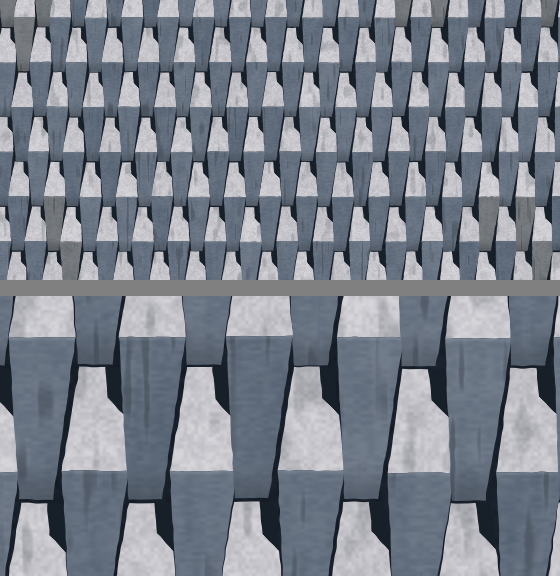
Top: the whole. Bottom: its middle third, enlarged.
Reproduce this pattern procedurally as a Shadertoy shader.

```glsl
// Staggered rows of tapered concrete blocks with sunlit tops and blue-grey fronts.

// Lengths are fractions of the canvas height, measured down from the top.
const float ROW_PITCH = 0.160;
const float FIRST_EDGE = 0.0625;
const float FIRST_CENTER = 0.0872;
const float COLUMN_PITCH = 0.1295;
const float ROW_DRIFT = 0.0052;
const float TOP_DEPTH = 0.1237;
const float FRONT_LENGTH = 0.1930;
const float EDGE_HALF = 0.0398;
const float WALL_HALF = 0.0242;
const float SHADOW_WIDTH = 0.0180;

const vec3 RECESS = vec3(0.09, 0.12, 0.16);
const vec3 FRONT_DEEP = vec3(0.24, 0.27, 0.31);
const vec3 FRONT_DARK = vec3(0.335, 0.385, 0.445);
const vec3 FRONT_PALE = vec3(0.445, 0.485, 0.545);
const vec3 TOP_DULL = vec3(0.62, 0.62, 0.65);
const vec3 TOP_BRIGHT = vec3(0.83, 0.83, 0.85);

float hash(vec2 p) {
    vec3 q = fract(vec3(p.xyx) * 0.1031);
    q += dot(q, q.yzx + 33.33);
    return fract((q.x + q.y) * q.z);
}

float noise(vec2 p) {
    vec2 i = floor(p), f = fract(p);
    f = f * f * (3.0 - 2.0 * f);
    return mix(mix(hash(i), hash(i + vec2(1, 0)), f.x),
               mix(hash(i + vec2(0, 1)), hash(i + vec2(1, 1)), f.x), f.y);
}

// Distance to a quad with level ends; spans hold left and right x.
float taper(vec2 p, vec2 upper, vec2 lower, float yTop, float yBottom) {
    vec2 span = mix(upper, lower, (p.y - yTop) / (yBottom - yTop));
    return max(max(span.x - p.x, p.x - span.y), max(yTop - p.y, p.y - yBottom));
}

float cover(float d, float pixel) {
    return clamp(0.5 - d / pixel, 0.0, 1.0);
}

// Front edge center of a block, with spacing widening slightly to the right.
float blockCenter(float row, float column) {
    float u = column + 0.5 * mod(row, 2.0);
    return FIRST_CENTER + u * (0.1277 + 0.00013 * u) - ROW_DRIFT * row;
}

vec3 topColor(vec2 p, float depth, float seed) {
    float grain = 0.6 * noise(p * 230.0) + 0.4 * noise(p * 75.0 + 9.0);
    float stain = smoothstep(0.68, 0.9, noise(p * vec2(55.0, 18.0) + seed * 40.0));
    float tone = 0.42 + 0.65 * grain + 0.2 * (seed - 0.5) + 0.12 * (depth - 0.5);
    return mix(TOP_DULL, TOP_BRIGHT, clamp(tone - 0.5 * stain, 0.0, 1.0));
}

vec3 frontColor(vec2 p, float depth, float seed) {
    float weave = noise(p * vec2(120.0, 250.0));
    float streak = noise(p * vec2(95.0, 13.0) + seed * 50.0);
    float patches = noise(p * 28.0 + seed * 20.0);
    float tone = 0.45 * weave + 0.35 * streak + 0.4 * patches + 0.5 * (seed - 0.5);
    vec3 color = mix(FRONT_DARK, FRONT_PALE, clamp(tone, 0.0, 1.0));
    float grime = 0.45 * smoothstep(0.75, 1.0, depth) + 0.5 * smoothstep(0.72, 0.95, streak);
    color = mix(color, FRONT_DEEP, min(grime, 0.7));
    color += 0.06 * (1.0 - smoothstep(0.0, 0.03, depth));
    return color * mix(vec3(1), vec3(1.06, 1.0, 0.92), step(0.92, seed));
}

// Paints one block over the given color.
vec3 paintBlock(vec3 color, vec2 p, vec2 cell, float pixel) {
    float seed = hash(cell + 71.0);
    float edgeY = FIRST_EDGE + ROW_PITCH * cell.x + 0.003 * (hash(cell + 13.0) - 0.5);
    float center = blockCenter(cell.x, cell.y) + 0.004 * (hash(cell + 37.0) - 0.5);
    float wall = center + 0.013 - 0.0091 * center;
    float backY = edgeY - TOP_DEPTH;
    vec2 edge = center + vec2(-EDGE_HALF, EDGE_HALF);
    vec2 back = wall + vec2(-WALL_HALF, WALL_HALF);
    vec2 foot = wall - 2.0 * ROW_DRIFT + vec2(-0.0234, 0.0170);

    // Sunlit top, with the neighbor's shadow across its rear right corner.
    float depth = (p.y - backY) / TOP_DEPTH;
    float bend = 0.30 + 0.06 * (seed - 0.5);
    float cut = SHADOW_WIDTH * (1.0 - clamp((depth - bend) / 0.17, 0.0, 1.0));
    float shadow = mix(back.y, edge.y, depth) - cut - p.x;
    vec3 top = topColor(p, depth, seed);
    if (cut > 0.0) top = mix(top, RECESS, cover(shadow, pixel));
    color = mix(color, top, cover(taper(p, back, edge, backY, edgeY), pixel));

    // Hanging front face.
    float drop = (p.y - edgeY) / FRONT_LENGTH;
    float face = taper(p, edge, foot, edgeY, edgeY + FRONT_LENGTH);
    return mix(color, frontColor(p, drop, seed), cover(face, pixel));
}

void mainImage(out vec4 fragColor, in vec2 fragCoord) {
    float pixel = 1.0 / iResolution.y;
    vec2 p = vec2(fragCoord.x, iResolution.y - fragCoord.y) * pixel;
    vec2 rough = p + 0.0016 * (vec2(noise(p * 90.0), noise(p * 90.0 + 50.0)) - 0.5);
    float baseRow = floor((p.y - FIRST_EDGE) / ROW_PITCH);
    vec3 color = RECESS * (0.85 + 0.3 * noise(p * 120.0));

    // Lower rows first, so the fronts above overhang them.
    for (int r = 1; r >= -1; r--) {
        float row = baseRow + float(r);
        float u = (p.x - FIRST_CENTER + ROW_DRIFT * row) / COLUMN_PITCH;
        float column = round(u - 0.5 * mod(row, 2.0));
        for (int c = -1; c <= 1; c++)
            color = paintBlock(color, rough, vec2(row, column + float(c)), pixel);
    }
    fragColor = vec4(color, 1.0);
}
```
